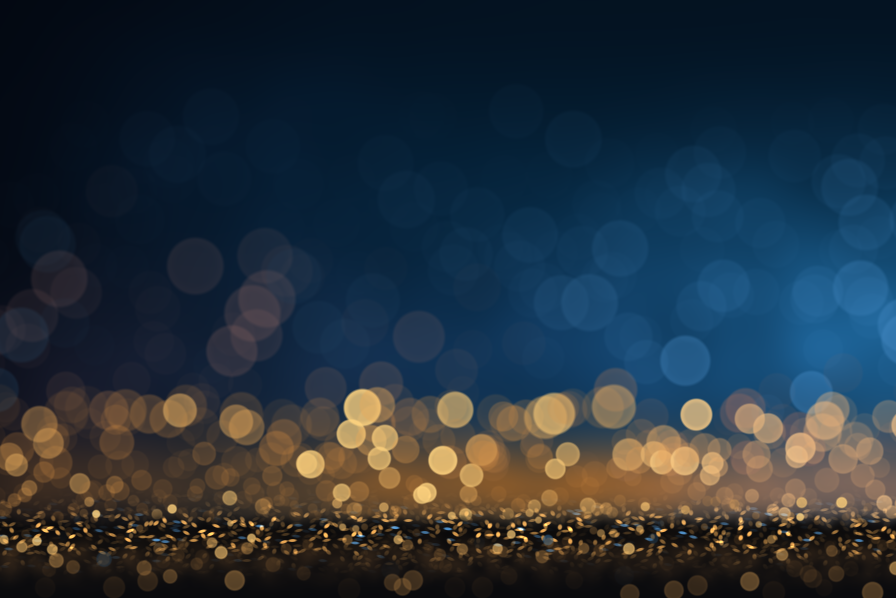
This background is drawn by a WebGL 1 fragment shader. Its source:

```glsl
precision highp float;
uniform vec2 u_resolution;

#define GROUND 0.125
#define FAR_COUNT 230
#define GOLD_COUNT 250
#define NEAR_COUNT 200
#define NIGHT vec3(0.012, 0.03, 0.065)
#define TEAL vec3(0.016, 0.135, 0.225)
#define BLUE vec3(0.27, 0.54, 0.77)
#define ROSE vec3(0.56, 0.40, 0.38)
#define AMBER vec3(0.84, 0.55, 0.25)
#define CREAM vec3(1.0, 0.83, 0.50)
#define SOIL vec3(0.035, 0.038, 0.05)

vec4 hash4(float n) {
  return fract(sin(n * vec4(12.99, 78.23, 37.72, 93.99) + 1.7) * 43758.5);
}

vec2 gradient(vec2 cell) {
  float angle = 6.2832 * hash4(dot(cell, vec2(1.0, 57.3))).x;
  return vec2(cos(angle), sin(angle));
}

float gradientNoise(vec2 p) {
  vec2 i = floor(p), f = fract(p), e = vec2(1.0, 0.0);
  vec2 w = f * f * f * (f * (f * 6.0 - 15.0) + 10.0);
  float low = mix(dot(gradient(i), f), dot(gradient(i + e), f - e), w.x);
  float high = mix(dot(gradient(i + e.yx), f - e.yx), dot(gradient(i + 1.0), f - 1.0), w.x);
  return mix(low, high, w.y);
}

// Elliptical soft light
float glow(vec2 p, vec2 center, vec2 size) {
  vec2 q = (p - center) / size;
  return exp(-dot(q, q));
}

// Lens disc with a slightly brighter rim
float disc(vec2 p, vec2 center, float radius) {
  float d = length(p - center);
  float soft = max(1.2 / u_resolution.y, 0.08 * radius);
  float rim = smoothstep(0.65, 0.95, d / radius);
  return (0.86 + 0.14 * rim) * (1.0 - smoothstep(radius - soft, radius + soft, d));
}

vec3 backdrop(vec2 p) {
  float haze = 1.0 + 0.5 * gradientNoise(p * 3.5) + 0.3 * gradientNoise(p * 8.0);
  vec3 col = mix(NIGHT, TEAL, smoothstep(-0.1, 0.95, p.x) * (1.0 - 0.6 * smoothstep(0.6, 1.0, p.y)));
  col += haze * vec3(0.07, 0.19, 0.27) * glow(p, vec2(1.43, 0.46), vec2(0.42, 0.25));
  col += haze * vec3(0.03, 0.05, 0.09) * glow(p, vec2(0.85, 0.38), vec2(0.6, 0.2));
  col += haze * vec3(0.01, 0.035, 0.06) * glow(p, vec2(0.4, 0.75), vec2(0.3, 0.2));
  col += haze * vec3(0.05, 0.035, 0.045) * glow(p, vec2(0.2, 0.33), vec2(0.5, 0.2));
  float warmth = mix(0.3, 0.8, smoothstep(0.1, 0.75, p.x));
  vec3 gold = mix(vec3(0.56, 0.36, 0.16), vec3(0.60, 0.45, 0.37), smoothstep(0.9, 1.4, p.x));
  return mix(col, gold, min(1.0, haze * warmth * glow(p, vec2(p.x, 0.185), vec2(1.0, 0.08))));
}

// Large faint discs, blue on the right and dusky on the left
vec3 farBokeh(vec3 col, vec2 p) {
  for (int i = 0; i < FAR_COUNT; i++) {
    vec4 h = hash4(float(i) + 3.0);
    vec2 c = vec2(1.6 * (float(i) + h.x) / float(FAR_COUNT) - 0.05, 0.22 + 0.6 * pow(h.y, 1.3));
    float right = smoothstep(0.5, 1.35, c.x);
    float radius = mix(0.025, 0.042, smoothstep(0.22, 0.5, c.y)) * (0.85 + 0.3 * h.w);
    float warm = 1.0 - smoothstep(0.25, 0.72, c.y) - 0.6 * right * smoothstep(0.25, 0.4, c.y);
    vec3 warmTint = mix(AMBER, ROSE, max(right, smoothstep(0.24, 0.42, c.y)));
    vec3 tint = mix(BLUE * mix(0.5, 1.0, right), warmTint, step(h.z, warm));
    float fade = 1.0 - 0.75 * smoothstep(0.35, 0.75, c.y);
    float alpha = mix(0.05, 0.44, pow(h.w, 2.5)) * fade;
    alpha *= 0.75 + 0.7 * glow(c, vec2(1.4, 0.46), vec2(0.35, 0.2));
    col = mix(col, tint, alpha * disc(p, c, radius));
  }
  return col;
}

// Golden discs that shrink towards the focused ground
vec3 goldBokeh(vec3 col, vec2 p) {
  for (int i = 0; i < GOLD_COUNT; i++) {
    vec4 h = hash4(float(i) + 411.0);
    vec2 c = vec2(1.6 * (float(i) + h.x) / float(GOLD_COUNT) - 0.05, GROUND + 0.01 + 0.19 * pow(h.y, 1.4));
    float radius = (0.008 + 0.13 * (c.y - GROUND)) * (0.8 + 0.4 * h.z);
    float alpha = mix(0.12, 0.95, pow(h.w, 2.8)) * mix(0.55, 1.0, smoothstep(0.2, 0.7, c.x));
    vec3 tint = mix(AMBER, CREAM, smoothstep(0.15, 0.8, alpha));
    tint = mix(tint, vec3(0.95, 0.74, 0.58), 0.6 * smoothstep(0.9, 1.4, c.x));
    col = mix(col, tint, alpha * disc(p, c, radius));
  }
  return col;
}

// Tiny tilted flakes in sharp focus
vec3 glitter(vec2 p) {
  vec2 g = p * vec2(85.0, 130.0);
  vec3 light = vec3(0.0);
  for (int k = 0; k < 9; k++) {
    float n = float(k);
    vec2 cell = floor(g) + vec2(mod(n, 3.0), floor(n / 3.0)) - 1.0;
    vec4 h = hash4(dot(cell, vec2(1.0, 57.3)) + 9.0);
    float a = 3.1416 * h.z;
    vec2 d = mat2(cos(a), -sin(a), sin(a), cos(a)) * (g - cell - h.xy);
    float flake = 1.0 - smoothstep(0.25, 0.75, length(d * vec2(0.9, 1.7)));
    light += flake * pow(h.w, 3.0) * mix(CREAM * vec3(1.0, 0.85, 0.65), BLUE, step(0.85, h.z));
  }
  return light;
}

vec3 ground(vec3 col, vec2 p) {
  float edge = GROUND + 0.012 * gradientNoise(p * vec2(45.0, 20.0));
  col = mix(col, SOIL, 1.0 - smoothstep(edge - 0.015, edge + 0.018, p.y));
  float focus = glow(p, vec2(p.x, 0.108), vec2(1.0, 0.034));
  col += 0.13 * AMBER * glow(p, vec2(p.x, 0.075), vec2(1.0, 0.04)) * (1.0 + 1.2 * gradientNoise(p * 30.0));
  col = mix(col, SOIL * 0.5, 0.5 * focus) + 1.15 * focus * glitter(p);
  // Sparkles blur again towards the viewer
  for (int i = 0; i < NEAR_COUNT; i++) {
    vec4 h = hash4(float(i) + 877.0);
    vec2 c = vec2(1.6 * (float(i) + h.x) / float(NEAR_COUNT) - 0.05, 0.165 * pow(h.y, 0.65));
    float radius = 0.005 + 0.11 * abs(c.y - GROUND) * (0.7 + 0.5 * h.z);
    float alpha = mix(0.07, 1.0, pow(h.w, 2.8)) * mix(0.5, 1.0, smoothstep(0.0, 0.13, c.y));
    vec3 tint = mix(mix(AMBER, CREAM, alpha), BLUE * 0.6, step(0.9, h.z));
    col = mix(col, tint, alpha * disc(p, c, radius));
  }
  return col;
}

void main() {
  vec2 p = gl_FragCoord.xy / u_resolution.y;
  p.x *= 1.5 * u_resolution.y / u_resolution.x;
  vec3 col = goldBokeh(farBokeh(backdrop(p), p), p);
  gl_FragColor = vec4(clamp(ground(col, p), 0.0, 1.0), 1.0);
}
```
